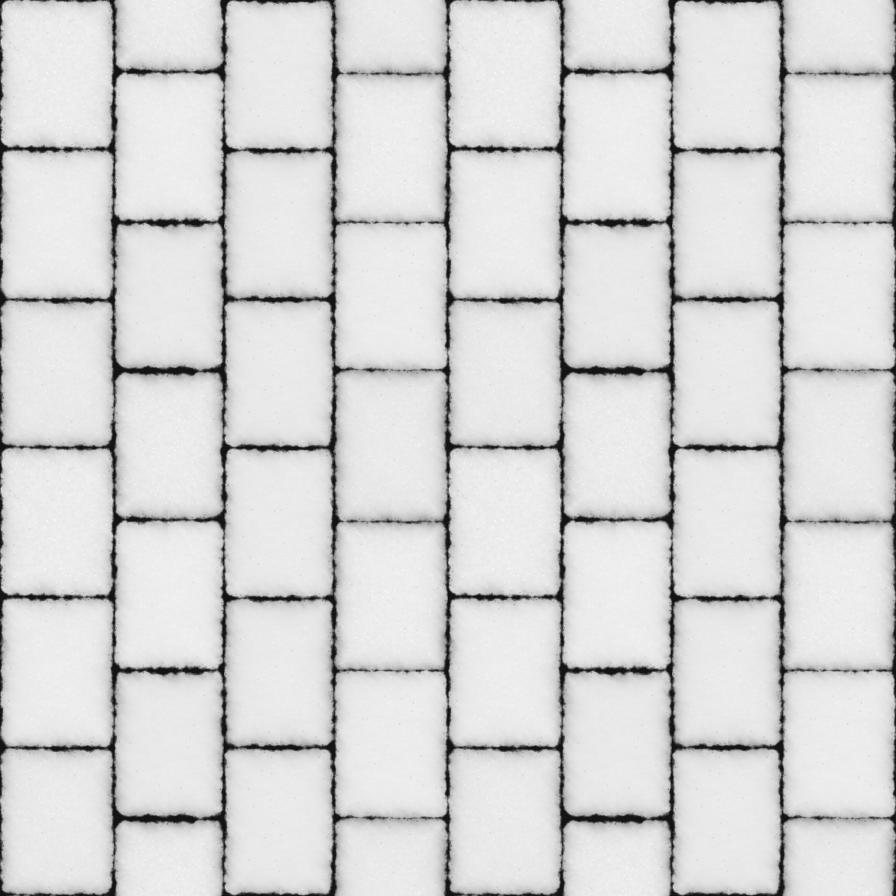
Give the GLSL for this texture map, as a Shadertoy shader.

```glsl
// Pale concrete pavers in staggered upright columns with dark, crumbling joints.
#define GRID vec2(8.0, 6.0)      // pavers across and down
#define STAGGER 0.515            // row shift of every other column
#define SIDE_GAP 0.0014          // half width of vertical joints
#define END_GAP vec2(0.0000, 0.0027) // half width range of horizontal joints
#define CORNER 0.0105            // corner radius
#define ROUGHNESS 0.0046         // crumbling of the paver edges
#define GRIME_REACH 0.0050       // fade of the dirt along the edges
#define GRIME 0.25
#define STONE 0.924
#define JOINT 0.08
#define PERIOD vec2(4.0, 3.0)    // pavers before the wear repeats
const float TAU = 6.2831853;

float hash(vec2 p) {
    vec3 a = fract(p.xyx * vec3(0.1031, 0.1030, 0.0973));
    a += dot(a, a.yzx + 33.33);
    return fract((a.x + a.y) * a.z);
}

// Tileable cellular noise: x = distance to nearest point, y = its random value
vec2 cellular(vec2 p, float cells) {
    p *= cells;
    vec2 base = floor(p);
    vec2 nearest = vec2(8.0, 0.0);
    for (int y = -1; y <= 1; y++)
    for (int x = -1; x <= 1; x++) {
        vec2 cell = base + vec2(x, y);
        vec2 id = mod(cell, cells);
        vec2 point = cell + vec2(hash(id + 3.7), hash(id + 91.3));
        float dist = length(p - point);
        if (dist < nearest.x) nearest = vec2(dist, hash(id + 47.1));
    }
    return nearest;
}

// Tileable layered sines, roughly -1 to 1
float waves(float x, float phase) {
    x *= TAU;
    return 0.45 * sin(4.0 * x + phase) + 0.35 * sin(13.0 * x + phase * 2.3)
         + 0.2 * sin(37.0 * x + phase * 4.1);
}

float roundedBox(vec2 p, vec2 halfSize, float radius) {
    vec2 q = abs(p) - halfSize + radius;
    return length(max(q, 0.0)) + min(max(q.x, q.y), 0.0) - radius;
}

void mainImage(out vec4 fragColor, in vec2 fragCoord) {
    vec2 p = fragCoord / iResolution.y;
    vec2 tile = p * GRID / PERIOD;

    // Slightly wavering grid
    vec2 q = (p + 0.0008 * vec2(waves(tile.y, 1.0), waves(tile.x, 4.0))) * GRID;
    float seam = mod(floor(q.x + 0.5), PERIOD.x);
    q.x -= 0.018 * sin(seam * TAU / 4.0);
    float column = floor(q.x);
    q.y -= STAGGER * mod(column, 2.0);

    // Horizontal joints differ by column and by joint
    vec2 joint = mod(vec2(column, floor(q.y + 0.5)), PERIOD);
    float variety = hash(joint + 12.0);
    q.y += 0.02 * (hash(joint + 63.0) - 0.5);
    float wide = 0.45 + 0.38 * sin(joint.x * TAU / 4.0) + 0.5 * (variety - 0.5);
    float endGap = mix(END_GAP.x, END_GAP.y, clamp(wide, 0.0, 1.0));
    endGap *= 1.0 + 0.8 * waves(tile.x, variety * TAU);
    float sideGap = SIDE_GAP * (1.0 + 0.7 * waves(tile.y, seam * 1.9));
    vec2 paver = mod(floor(q), PERIOD);
    vec2 local = (fract(q) - 0.5) / GRID;

    // Chipped outline of the paver
    vec2 coarse = cellular(tile, 46.0);
    vec2 fine = cellular(tile, 118.0);
    float chips = 0.7 * (coarse.x - 0.45) + 0.3 * (fine.x - 0.45);
    float edge = roundedBox(local, 0.5 / GRID - vec2(sideGap, endGap), CORNER);
    float inside = max(-edge, 0.0);
    edge += ROUGHNESS * chips;

    // Stone grain with broad clouds, small flecks and a few pits
    float grainy = 0.4 + 0.8 * hash(paver + 5.0);
    vec2 speck = cellular(tile + 0.37, 130.0);
    float dotShape = 1.0 - smoothstep(0.05, 0.4, speck.x);
    float tone = STONE + 0.02 * (hash(paver + 29.0) - 0.5);
    tone += 0.006 * waves(tile.x + 0.1 * waves(tile.y, 2.0), 3.0);
    tone += grainy * (0.018 * (fine.x - 0.45) + 0.012 * (fine.y - 0.5));
    tone += 0.04 * grainy * dotShape * step(0.9, speck.y);
    tone -= 0.07 * dotShape * step(speck.y, 0.01);

    // Dirt gathers near the edges in uneven patches, with loose crumbs
    float patches = 0.7 + 0.6 * hash(paver + 77.0);
    patches += 0.35 * waves(tile.y + tile.x, seam * 2.7);
    tone -= GRIME * patches * exp(-max(-edge, 0.0) / GRIME_REACH);
    tone -= 0.055 * patches * exp(-inside / 0.014);
    float crumbs = dotShape * step(speck.y, 0.2) * exp(-inside / 0.003);
    tone = mix(tone, JOINT, 0.5 * crumbs);

    // The joint fades softly into the stone
    float softness = max(0.0016, 1.0 / iResolution.y);
    float gap = smoothstep(-1.4 * softness, softness, edge);
    fragColor = vec4(vec3(clamp(mix(tone, JOINT, gap), 0.0, 1.0)), 1.0);
}
```
